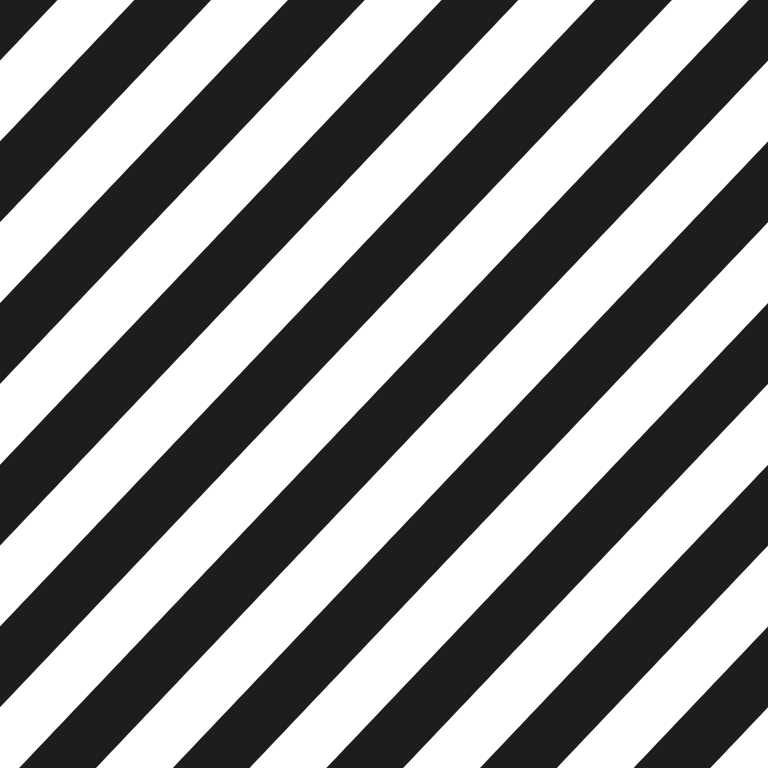
Give the GLSL for this pattern, as a Shadertoy shader.

```glsl
// Signed distance to the nearest dark stripe, in stripe periods
float stripeDistance(float phase) {
    return abs(fract(phase + 0.5) - 0.5) - 0.25;
}

void mainImage(out vec4 fragColor, in vec2 fragCoord) {
    vec2 uv = fragCoord / iResolution.xy;

    // Five periods across, four and three quarters down
    vec2 repeats = vec2(5.0, -4.75);
    float phase = dot(uv, repeats) - 0.3745;

    // Edge smoothing over one pixel
    float pixel = length(repeats / iResolution.xy);
    float paper = clamp(stripeDistance(phase) / pixel + 0.5, 0.0, 1.0);

    vec3 ink = vec3(0.112, 0.112, 0.12);
    fragColor = vec4(mix(ink, vec3(1.0), paper), 1.0);
}
```
